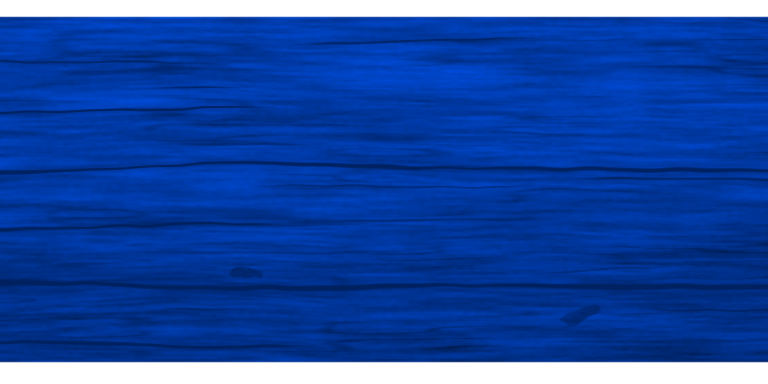
A WebGL 1 fragment shader for this texture:

```glsl
precision highp float;
// Weathered blue timber between two plain white margins.
// Stretched value noise forms the fibres; wandering cracks, short splits
// and ragged knots darken them. Lengths are in canvas heights.
uniform vec2 u_resolution;

const vec3 BLUE_TINT = vec3(0.0, 0.346, 1.0);
const vec3 MARGIN_WHITE = vec3(1.0);
const float WOOD_BOTTOM = 0.057;
const float WOOD_TOP = 0.956;
const float CRACK_TONE = 0.36;

float hash(vec2 p) {
  vec3 q = fract(vec3(p.xyx) * 0.1031);
  q += dot(q, q.yzx + 33.33);
  return fract((q.x + q.y) * q.z);
}

float noise(vec2 p) {
  vec2 cell = floor(p);
  vec2 f = fract(p);
  f = f * f * (3.0 - 2.0 * f);
  float low = mix(hash(cell), hash(cell + vec2(1.0, 0.0)), f.x);
  float high = mix(hash(cell + vec2(0.0, 1.0)), hash(cell + 1.0), f.x);
  return mix(low, high, f.y);
}

float signedNoise(vec2 p) {
  return noise(p) - 0.5;
}

// Thin dark fibres along the mid level of a stretched noise field.
float fibreLines(vec2 p, vec2 scale, float thickness) {
  return 1.0 - smoothstep(0.0, thickness, abs(signedNoise(p * scale)));
}

// Tone of the bare grain, without cracks.
float grainTone(vec2 p) {
  vec2 q = p;
  q.y += 0.022 * signedNoise(p * vec2(2.2, 5.0))
       + 0.005 * signedNoise(p * vec2(9.0, 22.0));
  float tone = mix(0.57, 0.70, smoothstep(0.08, 0.72, p.y));
  tone -= 0.035 * (p.x - 1.0) * (p.x - 1.0);
  tone += 0.09 * signedNoise(q * vec2(2.0, 11.0) + 17.0);
  tone += 0.11 * signedNoise(q * vec2(3.0, 38.0) + 41.0);
  tone += 0.13 * signedNoise(q * vec2(5.0, 85.0) + 73.0);
  tone += 0.12 * signedNoise(q * vec2(11.0, 150.0) + 97.0);
  tone += 0.05 * signedNoise(q * vec2(70.0, 170.0) + 131.0);
  float worn = smoothstep(0.42, 0.8, noise(q * vec2(3.5, 15.0) + 211.0));
  tone -= (0.03 + 0.07 * worn) * fibreLines(q + 5.0, vec2(4.0, 62.0), 0.16);
  tone -= 0.05 * worn * noise(q * vec2(24.0, 110.0) + 301.0);
  return tone;
}

// Darkness of a wandering horizontal crack with tapered ends.
float crack(vec2 p, float height, vec2 span, float width, float seed) {
  float centre = height + 0.026 * signedNoise(vec2(p.x * 1.6, seed))
               + 0.006 * signedNoise(vec2(p.x * 13.0, seed + 3.0));
  float ends = smoothstep(span.x, span.x + 0.16, p.x)
             * (1.0 - smoothstep(span.y - 0.16, span.y, p.x));
  float halfWidth = width * ends * (0.4 + noise(vec2(p.x * 5.0, seed + 7.0)));
  float away = abs(p.y - centre);
  float core = 1.0 - smoothstep(halfWidth * 0.4, halfWidth + 0.003, away);
  float shade = 0.32 * exp(-away / (width * 2.5));
  return ends * max(core, shade);
}

// Darkness of a small tilted knot with a torn outline.
float knot(vec2 p, vec2 centre, vec2 radii, float tilt) {
  vec2 d = p - centre;
  d.y -= tilt * d.x;
  float edge = length(d / radii) + 1.1 * signedNoise(p * vec2(38.0, 70.0));
  return (1.0 - smoothstep(0.75, 1.05, edge))
       * (0.6 + 0.4 * noise(p * vec2(50.0, 110.0)));
}

void main() {
  vec2 p = gl_FragCoord.xy / u_resolution.y;
  float pixel = 1.0 / u_resolution.y;
  float tone = grainTone(p);
  float dark = 0.0;

  // Long cracks: alternate rows cross the whole timber.
  for (int i = 0; i < 5; i++) {
    float row = float(i);
    float whole = mod(row, 2.0);
    vec2 span = vec2(-0.3, mix(0.75 + 0.4 * hash(vec2(row, 5.0)), 2.4, whole));
    float width = mix(0.004, 0.0105 - 0.0018 * row, whole);
    dark = max(dark, crack(p, 0.107 + 0.152 * row, span, width, 20.0 * row + 11.0));
  }

  // Scattered short splits.
  for (int i = 0; i < 16; i++) {
    float id = float(i);
    float start = 2.0 * hash(vec2(id, 23.0)) - 0.2;
    float reach = 0.3 + 0.6 * hash(vec2(id, 37.0));
    float height = 0.1 + 0.84 * (id + hash(vec2(id, 51.0))) / 16.0;
    float split = crack(p, height, vec2(start, start + reach), 0.0025, 13.0 * id + 207.0);
    dark = max(dark, split * (0.4 + 0.5 * hash(vec2(id, 67.0))));
  }

  // Two knots, the right one larger and lower.
  for (int i = 0; i < 2; i++) {
    float side = float(i);
    vec2 centre = vec2(0.64 + 0.87 * side, 0.29 - 0.115 * side);
    vec2 radii = vec2(0.036, 0.019) * (1.0 + 0.35 * side);
    dark = max(dark, 0.85 * knot(p, centre, radii, 0.6 * side - 0.2));
  }

  tone = mix(tone, CRACK_TONE, 0.92 * dark);
  float wood = smoothstep(WOOD_BOTTOM - pixel, WOOD_BOTTOM + pixel, p.y)
             * (1.0 - smoothstep(WOOD_TOP - pixel, WOOD_TOP + pixel, p.y));
  gl_FragColor = vec4(mix(MARGIN_WHITE, BLUE_TINT * tone, wood), 1.0);
}
```
